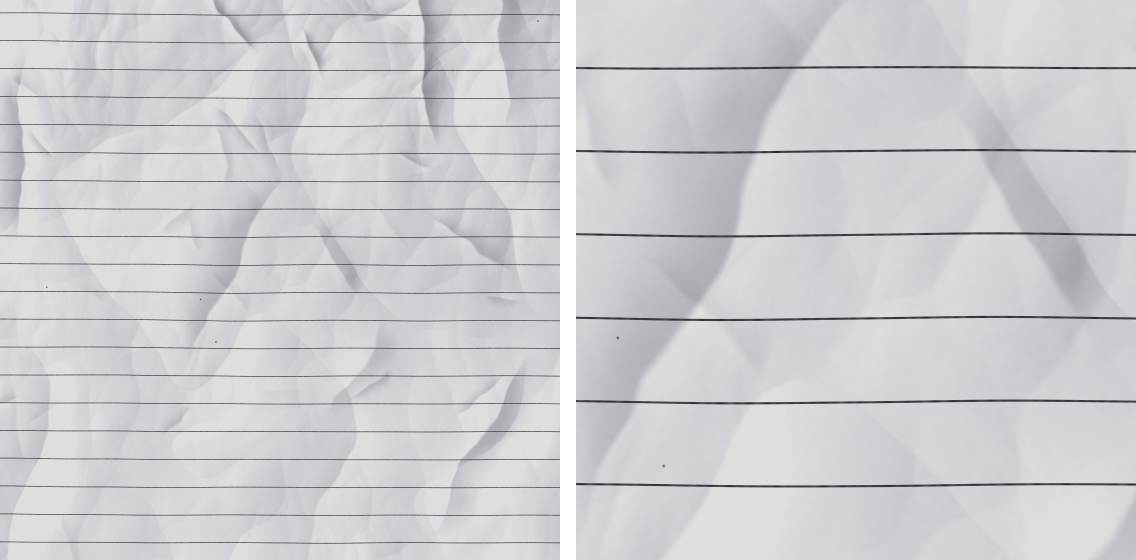
Left, the full canvas; right, a detail of the centre.
This texture is drawn by a WebGL 2 fragment shader. Its source:

```glsl
#version 300 es
precision highp float;

uniform vec2 u_resolution;
out vec4 fragColor;

#define PAPER vec3(0.82, 0.82, 0.84)
#define LIGHT vec3(0.87, 0.87, 0.872)
#define SHADOW vec3(0.50, 0.51, 0.53)
#define INK vec3(0.17, 0.18, 0.20)
#define RULE_PITCH 0.0497
#define RULE_BASE 0.0325
#define RULE_WIDTH 0.00125
#define RULE_SAG 0.003
#define CRUMPLE 0.034
#define GRAIN 0.009
#define SPECK_CHANCE 0.06
#define CREASES 34

float hash(vec2 p) {
    return fract(sin(dot(p, vec2(127.1, 311.7))) * 43758.545);
}

vec2 gradient(vec2 cell) {
    float angle = 6.28318 * hash(cell);
    return vec2(cos(angle), sin(angle));
}

float noise(vec2 p) {
    vec2 i = floor(p), f = fract(p);
    vec2 u = f * f * f * (f * (f * 6.0 - 15.0) + 10.0);
    vec2 e = vec2(0.0, 1.0);
    float low = mix(dot(gradient(i), f), dot(gradient(i + e.yx), f - e.yx), u.x);
    float high = mix(dot(gradient(i + e.xy), f - e.xy), dot(gradient(i + e.yy), f - e.yy), u.x);
    return mix(low, high, u.y);
}

vec2 warp(vec2 p, float scale) {
    return vec2(noise(p * scale + 3.7), noise(p * scale + 41.3));
}

// Height of crumpled paper: ridged octaves with sharp creases
float relief(vec2 p, float fine) {
    p += 0.06 * warp(p, 4.0) + 0.012 * warp(p, 15.0);
    p *= vec2(1.15, 0.8);
    float height = 0.0, frequency = 3.2, weight = 1.0;
    for (int i = 0; i < 4; i++) {
        height += weight * abs(noise(p * frequency + 17.0 * float(i))) / frequency;
        p = mat2(0.88, 0.48, -0.48, 0.88) * p;
        frequency *= 2.0;
        weight *= fine;
    }
    return height;
}

// Fold from a to b: shadow to the left of travel, faint glow to the right
float fold(vec2 p, vec2 a, vec2 b, float width, float depth) {
    vec2 along = normalize(b - a);
    float t = dot(p - a, along) / length(b - a);
    float d = dot(p - a, vec2(-along.y, along.x));
    float taper = smoothstep(0.0, 0.3, t) * (1.0 - smoothstep(0.7, 1.0, t));
    width *= 0.4 + 0.6 * taper;
    float side = smoothstep(-0.003, 0.003, d);
    return depth * taper * exp(-d * d / (width * width)) * mix(0.35, -1.0, side);
}

float majorFolds(vec2 p) {
    float s = fold(p, vec2(0.32, 0.32), vec2(0.51, 0.72), 0.042, 0.12);
    s += fold(p, vec2(0.96, 0.39), vec2(0.76, 0.03), 0.038, 0.13);
    s += fold(p, vec2(0.735, 1.10), vec2(0.78, 0.72), 0.032, 0.22);
    s += fold(p, vec2(0.03, 0.54), vec2(0.048, 0.91), 0.034, 0.15);
    s += fold(p, vec2(0.34, 1.04), vec2(0.46, 0.90), 0.014, 0.20);
    s += fold(p, vec2(0.53, 0.96), vec2(0.59, 0.84), 0.012, 0.20);
    s += fold(p, vec2(0.76, 0.62), vec2(0.92, 0.51), 0.022, 0.11);
    s += fold(p, vec2(0.89, 1.12), vec2(0.90, 0.74), 0.060, 0.12);
    s += fold(p, vec2(0.54, 0.61), vec2(0.65, 0.46), 0.046, 0.08);
    s += fold(p, vec2(0.70, 0.43), vec2(0.57, 0.25), 0.034, 0.08);
    return s;
}

// Short scattered creases, gathered towards the top
float minorCreases(vec2 p) {
    float s = 0.0;
    for (int i = 0; i < CREASES; i++) {
        vec2 seed = vec2(float(i), 3.0);
        vec2 centre = vec2(hash(seed), 1.0 - pow(hash(seed + 11.0), 1.7));
        vec2 reach = gradient(seed + 23.0) * mix(0.025, 0.07, hash(seed + 37.0));
        s += fold(p, centre - reach, centre + reach, 0.014, 0.11 * hash(seed + 53.0));
    }
    return s;
}

// Sparse dust specks on a jittered grid
float specks(vec2 p, float pixel) {
    vec2 cell = floor(p * 7.0);
    vec2 centre = (cell + 0.2 + 0.6 * vec2(hash(cell + 5.0), hash(cell + 9.0))) / 7.0;
    float dotMask = 1.0 - smoothstep(0.0, 0.0008 + pixel, length(p - centre));
    return dotMask * step(hash(cell + 2.0), SPECK_CHANCE);
}

// Thin ruled lines, sagging slightly; cover is the inked part of the pixel
float rules(vec2 p, float pixel) {
    float sag = RULE_SAG * smoothstep(0.0, 0.45, p.x) * (0.6 + 0.6 * p.y);
    float y = p.y - RULE_BASE + sag + 0.002 * noise(p * vec2(6.0, 4.0));
    float d = abs(fract(y / RULE_PITCH + 0.5) - 0.5) * RULE_PITCH;
    float halfWidth = 0.5 * RULE_WIDTH, halfPixel = 0.5 * pixel;
    float cover = min(d + halfPixel, halfWidth) - max(d - halfPixel, -halfWidth);
    return max(cover, 0.0) / pixel * (0.9 + 0.25 * noise(p * vec2(180.0, 40.0)));
}

void main() {
    vec2 p = gl_FragCoord.xy / u_resolution;
    float pixel = 1.0 / u_resolution.y;

    // Lighting: slope of the relief, rougher near the top, then folds
    float fine = mix(0.48, 0.75, smoothstep(0.55, 1.0, p.y));
    vec2 ray = vec2(0.0019, -0.0009);
    float slope = (relief(p + ray, fine) - relief(p - ray, fine)) / (2.0 * length(ray));
    vec2 bent = p + 0.028 * warp(p, 7.0) + 0.007 * warp(p, 28.0);
    float tone = CRUMPLE * slope + majorFolds(bent) + minorCreases(bent);

    // Broad shading and paper grain
    tone += 0.028 - 0.045 * p.x * (0.5 + 0.7 * p.y) + 0.05 * noise(p * 3.0 + 8.0);
    tone += GRAIN * (noise(p * 210.0) + 0.5 * noise(p * 90.0));

    vec3 color = mix(PAPER, LIGHT, clamp(tone / 0.05, 0.0, 1.0));
    color = mix(color, SHADOW, clamp(-tone / 0.32, 0.0, 1.0));
    color = mix(color, INK, 0.7 * specks(p, pixel));
    color = mix(color, INK, clamp(rules(p, pixel), 0.0, 1.0));
    fragColor = vec4(color, 1.0);
}
```
